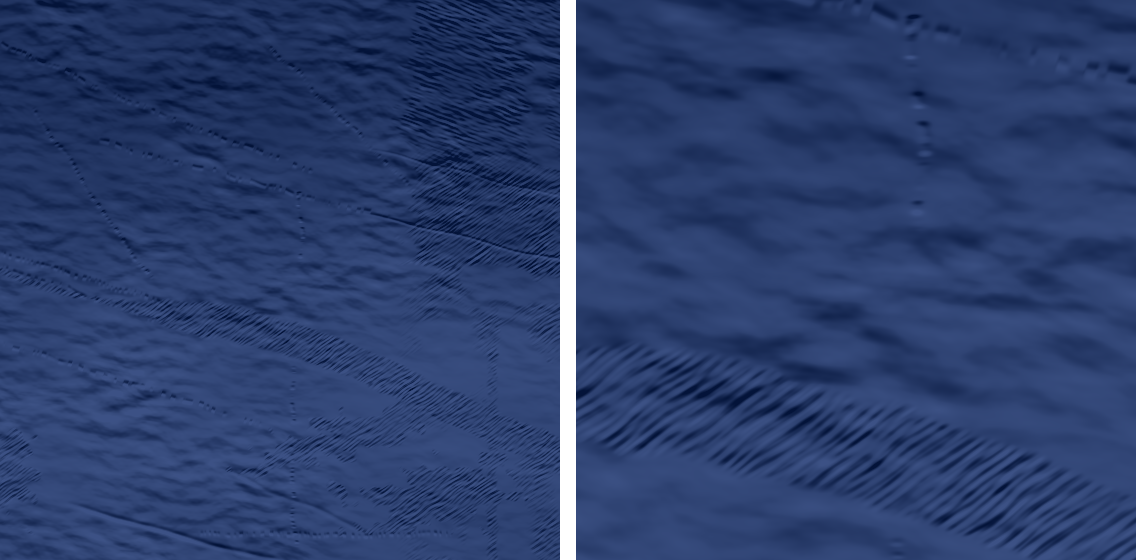
Left: the whole. Right: its middle third, enlarged.
Write a Shadertoy shader that draws this texture.

```glsl
// Shaded relief of a deep blue sea floor: soft rolling hills crossed by
// finely grooved sonar swaths, beaded survey tracks and a few long scarps.
// One height function is sampled twice along the light to get the shading.

#define DEEP vec3(0.045, 0.112, 0.268)
#define SHALLOW vec3(0.211, 0.292, 0.487)
#define LIGHT_DIR vec2(0.15, 0.99)
#define LIGHT_STEP 0.0013
#define RELIEF_GAIN 0.38
#define HILL_HEIGHT 0.0205
#define GROOVE_HEIGHT 0.0115
#define BEAD_HEIGHT 0.0072
#define SCARP_HEIGHT 0.011
#define SWATH_DARKENING 0.11

// Beaded survey tracks, each from xy to zw
const vec4 TRACKS[11] = vec4[11](
    vec4(0.0, 0.925, 0.2, 0.835), vec4(0.2, 0.835, 0.56, 0.69),
    vec4(0.06, 0.81, 0.27, 0.5), vec4(0.48, 0.92, 0.74, 0.66),
    vec4(0.17, 0.75, 0.7, 0.61), vec4(0.0, 0.55, 0.3, 0.46),
    vec4(0.0, 0.525, 0.28, 0.43), vec4(0.0, 0.39, 0.47, 0.24),
    vec4(0.52, 0.35, 0.525, 0.02), vec4(0.35, 0.045, 0.81, 0.045),
    vec4(0.535, 0.66, 0.54, 0.53));

vec2 hashGradient(vec2 cell) {
    float a = fract(sin(dot(cell, vec2(127.1, 311.7))) * 43758.5453);
    return vec2(cos(6.2832 * a), sin(6.2832 * a));
}

// Gradient noise, about -0.7 to 0.7
float noise(vec2 p) {
    vec2 i = floor(p), f = p - i;
    vec2 u = f * f * f * (f * (f * 6.0 - 15.0) + 10.0);
    vec2 e = vec2(1.0, 0.0);
    float low = mix(dot(hashGradient(i), f), dot(hashGradient(i + e), f - e), u.x);
    float high = mix(dot(hashGradient(i + e.yx), f - e.yx),
                     dot(hashGradient(i + 1.0), f - 1.0), u.x);
    return mix(low, high, u.y);
}

vec2 rotate(vec2 p, float angle) {
    float c = cos(angle), s = sin(angle);
    return vec2(c * p.x + s * p.y, c * p.y - s * p.x);
}

// Position along a segment (x, 0 to 1) and signed distance across it (y)
vec2 alongAcross(vec2 p, vec2 a, vec2 b) {
    vec2 d = b - a;
    return vec2(dot(p - a, d) / dot(d, d),
                (d.x * (p.y - a.y) - d.y * (p.x - a.x)) / length(d));
}

float span(float t, float fade) {
    return smoothstep(0.0, fade, t) * (1.0 - smoothstep(1.0 - fade, 1.0, t));
}

float ridge(vec2 p, vec2 a, vec2 b, float width) {
    vec2 s = alongAcross(p, a, b);
    float d = (s.y + 0.012 * noise(vec2(s.x * 4.0, a.x * 50.0))) / width;
    return exp(-d * d) * span(s.x, 0.25) * width / 0.006;
}

float beads(vec2 p) {
    float sum = 0.0;
    for (int i = 0; i < 11; i++) {
        vec4 k = TRACKS[i];
        vec2 s = alongAcross(p, k.xy, k.zw);
        float t = s.x * length(k.zw - k.xy), id = float(i) * 7.3;
        float d = (s.y + 0.01 * noise(vec2(t * 20.0, id))) / 0.0038;
        sum += exp(-d * d) * span(s.x, 0.03)
             * smoothstep(-0.2, 0.35, noise(vec2(t * 130.0, id + 0.4)));
    }
    return sum;
}

float ellipse(vec2 p, vec2 center, vec2 radius, float tilt, float rough) {
    float d = length(rotate(p - center, tilt) / radius) + rough * 1.4;
    return 1.0 - smoothstep(0.75, 1.15, d);
}

// Cover of the grooved swaths, 0 to 1
float swathMask(vec2 p) {
    float rough = noise(p * vec2(16.0, 30.0)) + 0.6 * noise(p * 55.0);
    // Curved diagonal swath
    float axis = 0.54 - 0.33 * p.x + 0.025 * sin(6.2832 * (p.x - 0.3));
    float width = mix(0.006, 0.032, smoothstep(0.2, 0.36, p.x)) + 0.008 * rough;
    float mask = 0.85 * (1.0 - smoothstep(width - 0.006, width + 0.003, abs(p.y - axis)));
    // Broad vertical swath, widening to the right at its lower end
    float left = 0.73 + 0.05 * rough;
    float right = mix(1.1, 0.945, smoothstep(0.66, 0.72, p.y)) + 0.03 * rough;
    float column = smoothstep(left - 0.012, left + 0.015, p.x)
                 * (1.0 - smoothstep(right - 0.015, right + 0.01, p.x))
                 * smoothstep(0.5, 0.54, p.y + 0.05 * rough);
    mask = max(mask, column * (0.9 + 0.6 * noise(p * 13.0)));
    // Ragged patches, thin strip and corner
    mask = max(mask, 0.75 * ellipse(p, vec2(0.64, 0.225), vec2(0.18, 0.035), 0.25, rough));
    mask = max(mask, 0.9 * ellipse(p, vec2(0.78, 0.115), vec2(0.14, 0.045), 0.1, rough));
    mask = max(mask, 0.8 * ellipse(p, vec2(0.02, 0.15), vec2(0.035, 0.08), 0.0, rough));
    float strip = 1.0 - smoothstep(0.004, 0.012, abs(p.x - 0.88 + 0.008 * rough));
    mask = max(mask, 0.7 * strip * (1.0 - smoothstep(0.42, 0.48, p.y)));
    float scattered = smoothstep(0.05, 0.25, noise(p * vec2(11.0, 6.0) + 3.7) + 0.2 * rough);
    return max(mask, 0.65 * scattered * smoothstep(0.7, 0.78, p.x) * (1.0 - column));
}

float height(vec2 p, float mask) {
    // Hills, calmer toward the lower right
    vec2 q = rotate(p, -0.13) + 0.011 * vec2(noise(p * 11.0), noise(p * 11.0 + 20.0));
    float calm = smoothstep(0.35, 0.75, p.x) * (1.0 - smoothstep(0.3, 0.6, p.y));
    float swell = (0.85 + 1.1 * noise(p * 5.0 + 8.0)) * (1.0 - 0.7 * calm);
    float hills = noise(q * vec2(21.0, 39.0)) + 0.3 * noise(q * vec2(42.0, 72.0) + 5.0)
                + 0.05 * noise(q * vec2(100.0, 150.0) + 2.0)
                + 0.8 * noise(q * vec2(6.0, 16.0) + 9.0);
    // Grooves fall to the right at the top and rise to the right below
    vec2 g = p + 0.003 * vec2(noise(p * 24.0), noise(p * 24.0 + 31.0));
    float falling = noise(rotate(g, -0.36) * vec2(42.0, 160.0));
    float rising = noise(rotate(g, 0.62) * vec2(38.0, 215.0));
    float grooves = mix(rising, falling, smoothstep(0.66, 0.76, p.y))
                  + 0.45 * noise(g * vec2(70.0, 95.0) + 4.0);
    grooves *= 0.95 + 0.8 * noise(p * 18.0 + 6.0);
    // Long scarps
    float scarps = 1.3 * ridge(p, vec2(0.08, 0.11), vec2(0.56, -0.02), 0.005)
                 + 0.6 * ridge(p, vec2(0.36, 0.18), vec2(0.7, 0.03), 0.005)
                 + 0.6 * ridge(p, vec2(0.27, 0.76), vec2(0.43, 0.69), 0.007)
                 + 1.3 * ridge(p, vec2(0.6, 0.63), vec2(1.12, 0.51), 0.0028)
                 + ridge(p, vec2(0.62, 0.745), vec2(1.08, 0.63), 0.0028);
    return HILL_HEIGHT * swell * hills + GROOVE_HEIGHT * mask * grooves
         + BEAD_HEIGHT * beads(p) * (1.0 - 0.5 * mask) + SCARP_HEIGHT * scarps;
}

void mainImage(out vec4 fragColor, in vec2 fragCoord) {
    vec2 p = fragCoord / iResolution.xy;
    float mask = swathMask(p);

    // Water depth: dark at the top, paler below
    float depthLine = p.y + 0.12 * noise(p * 3.0) - 0.08 * (p.x - 0.5);
    float tone = mix(0.97, 0.4, smoothstep(0.22, 0.98, depthLine));
    tone += 0.15 * noise(p * vec2(4.0, 8.0) + 1.7);
    tone -= 0.12 * (1.0 - smoothstep(0.0, 0.2, p.y)) + SWATH_DARKENING * mask;

    // Slope toward the light, with shadows stronger than highlights
    float slope = (height(p + LIGHT_STEP * LIGHT_DIR, mask) - height(p, mask)) / LIGHT_STEP;
    tone += RELIEF_GAIN * slope * (slope < 0.0 ? 1.0 : 0.45);
    fragColor = vec4(mix(DEEP, SHALLOW, clamp(tone, -0.2, 1.15)), 1.0);
}
```
